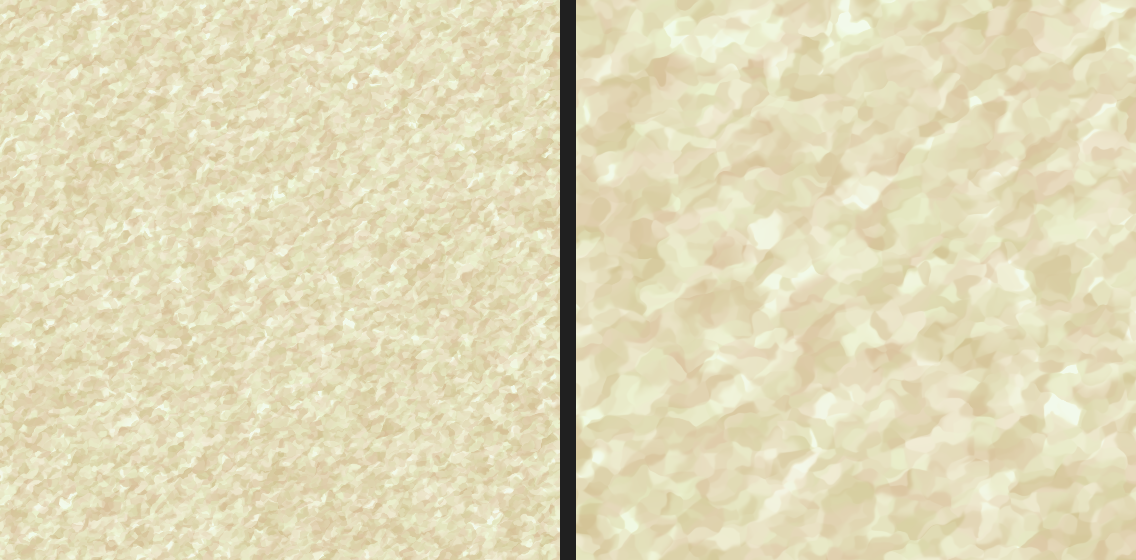
Left, the full canvas; right, a detail of the centre.
Give the GLSL for this texture, as a WebGL 2 fragment shader.

```glsl
#version 300 es
precision highp float;
precision highp int;

uniform vec2 u_resolution;
out vec4 fragColor;

#define GRAIN_SIZE vec2(0.0205, 0.0105)
#define CHIP_SIZE vec2(0.0100, 0.0078)
#define GRAIN_ANGLE 0.66
#define CHIP_ANGLE 0.12
#define EDGE_SHARPNESS 15.0
#define WARP_AMOUNT 0.0038
#define TONE_CONTRAST 1.08
#define TINT_AMOUNT 1.5
#define SHADE_COLOR vec3(0.835, 0.765, 0.595)
#define LIGHT_COLOR vec3(0.948, 0.962, 0.858)
#define GLINT_COLOR vec3(0.950, 0.980, 0.935)

// Integer hash: three values in 0..1 per cell
vec3 hash3(vec2 cell, uint seed) {
    uvec3 v = uvec3(uvec2(ivec2(cell)), seed) * 1664525u + 1013904223u;
    for (int i = 0; i < 2; i++) {
        v.x += v.y * v.z;
        v.y += v.z * v.x;
        v.z += v.x * v.y;
        v ^= v >> 16u;
    }
    return vec3(v & 0xffffu) / 65535.0;
}

vec3 valueNoise(vec2 p, uint seed) {
    vec2 cell = floor(p);
    vec2 f = fract(p);
    f = f * f * (3.0 - 2.0 * f);
    vec3 low = mix(hash3(cell, seed), hash3(cell + vec2(1, 0), seed), f.x);
    vec3 high = mix(hash3(cell + vec2(0, 1), seed), hash3(cell + vec2(1, 1), seed), f.x);
    return mix(low, high, f.y);
}

// Flat cells with softened borders: x = tone, y = tint, both in 0..1
vec2 flakes(vec2 p, vec2 size, float angle, uint seed) {
    vec2 along = vec2(cos(angle), sin(angle));
    vec2 q = vec2(dot(p, along), dot(p, vec2(-along.y, along.x))) / size;
    vec2 cell = floor(q);
    vec2 sum = vec2(0.0);
    float total = 0.0;
    for (int y = -1; y <= 1; y++) {
        for (int x = -1; x <= 1; x++) {
            vec2 id = cell + vec2(x, y);
            vec2 offset = id + hash3(id, seed).xy - q;
            float weight = exp(-EDGE_SHARPNESS * dot(offset, offset));
            sum += weight * hash3(id, seed + 7u).xy;
            total += weight;
        }
    }
    return sum / max(total, 1e-12);
}

void main() {
    vec2 p = gl_FragCoord.xy / u_resolution.y;

    // Ragged outlines
    vec2 coarseWarp = valueNoise(p * 75.0, 11u).xy - 0.5;
    vec2 fineWarp = valueNoise(p * 190.0, 12u).xy - 0.5;
    vec2 warped = p + WARP_AMOUNT * (2.2 * coarseWarp + fineWarp);

    // Slanted grains overlaid with small chips
    vec2 grain = flakes(warped, GRAIN_SIZE, GRAIN_ANGLE, 21u);
    vec2 chip = flakes(warped, CHIP_SIZE, CHIP_ANGLE, 41u);
    vec2 mixed = mix(grain, chip, 0.42) - 0.5;

    // Broad mottling
    float mottle = valueNoise(p * 9.0, 61u).x + valueNoise(p * 26.0, 62u).x - 1.0;
    float tone = 0.5 + TONE_CONTRAST * mixed.x + 0.11 * mottle;

    // Colour: ramp, green to pink tint, rare pale glints
    vec3 color = mix(SHADE_COLOR, LIGHT_COLOR, clamp(tone, 0.0, 1.0));
    color += TINT_AMOUNT * mixed.y * vec3(-0.018, 0.022, -0.014);
    color = mix(color, GLINT_COLOR, 0.8 * smoothstep(0.86, 1.02, tone));
    fragColor = vec4(color, 1.0);
}
```
